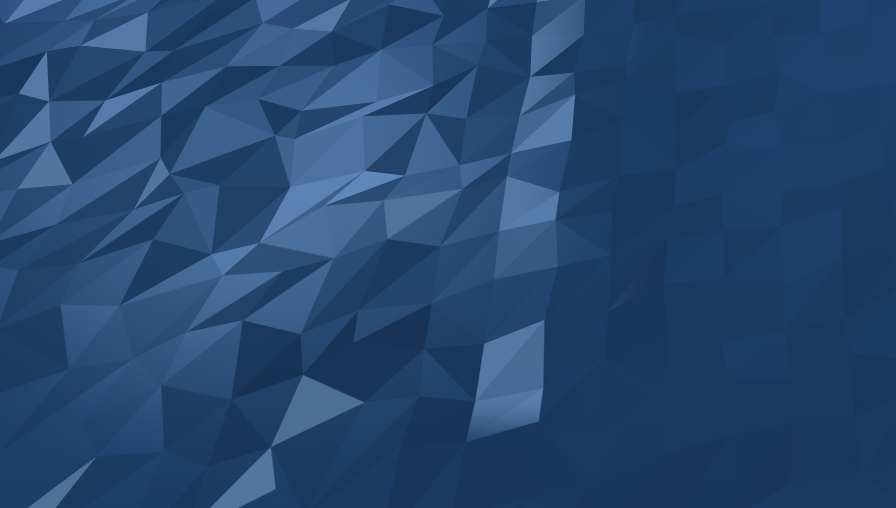
A WebGL 1 fragment shader for this background:

```glsl
precision highp float;
// Faceted blue low-poly sheet in perspective, with pale facets gathered at upper left.
uniform vec2 u_resolution;

float hash(vec2 p) {
  return fract(sin(dot(p, vec2(127.1, 311.7))) * 43758.5453);
}

float valueNoise(vec2 p) {
  vec2 i = floor(p), f = fract(p);
  f *= f * (3.0 - 2.0 * f);
  return mix(mix(hash(i), hash(i + vec2(1.0, 0.0)), f.x),
             mix(hash(i + vec2(0.0, 1.0)), hash(i + 1.0), f.x), f.y);
}

// Mesh corner, shaken more on the left where the sheet is rougher
vec2 corner(vec2 id) {
  vec2 shake = vec2(hash(id), hash(id + 57.3)) - 0.5;
  float rough = 1.0 - smoothstep(-7.0, -4.0, id.x);
  return id + shake * mix(vec2(0.18, 0.65), vec2(0.75), rough);
}

float edgeDistance(vec2 p, vec2 a, vec2 b) {
  vec2 d = b - a, q = p - a;
  return (d.x * q.y - d.y * q.x) / length(d);
}

// Antialiased cover of a counterclockwise triangle
float cover(vec2 p, vec2 a, vec2 b, vec2 c, float blur) {
  float inside = min(edgeDistance(p, a, b), min(edgeDistance(p, b, c), edgeDistance(p, c, a)));
  return clamp(inside / blur + 0.5, 0.0, 1.0);
}

vec3 facetColor(vec2 center, vec2 cell, vec2 p) {
  float grain = hash(floor(center * 64.0));
  float patches = valueNoise(center * vec2(0.5, 0.3) + 4.7);

  // Broad pale region
  float region = 1.0 - smoothstep(0.2, 0.85, length((p - vec2(0.5, 0.7)) * vec2(1.0, 1.2)));
  float glow = region * pow(smoothstep(0.12, 0.95, mix(patches, grain, 0.45)), 1.4);

  // One bright column, broken along its length
  float column = 1.0 - step(0.5, abs(cell.x + 4.0));
  float lit = step(mod(cell.y + 1.0, 3.0), 1.5) * smoothstep(0.1, 0.22, p.y);
  glow = max(glow, column * lit * (0.2 + 0.75 * grain));

  // Lone glints on the left
  float glint = step(0.92, hash(floor(center * 16.0) + 3.1));
  glow = max(glow, glint * 0.85 * (1.0 - smoothstep(1.0, 1.3, p.x)));

  // Facets of one cell share most of their shade on the calm right side
  float calm = smoothstep(0.8, 1.3, p.x);
  float tone = mix(grain, hash(cell + 21.7), 0.7 * calm);
  float shade = clamp(0.5 * tone + 0.45 * patches + 0.3 * (p.y - 0.4), 0.0, 1.0);
  vec3 base = mix(vec3(0.09, 0.195, 0.325), vec3(0.125, 0.275, 0.46), mix(shade, 0.5, 0.2 * calm));
  return base + vec3(0.25, 0.27, 0.28) * glow;
}

void main() {
  vec2 p = gl_FragCoord.xy / u_resolution.y;

  // Columns converge far above; rows tilt and tighten toward the top
  vec2 g = vec2(25.0 * (p.x - 1.43) / (3.3 - p.y), 7.0 * p.y + 4.0 * p.y * p.y - 2.0 * p.x);
  float blur = 10.0 / u_resolution.y;

  vec3 color = vec3(0.0);
  float total = 0.0;
  for (int j = -1; j <= 1; j++) {
    for (int i = -1; i <= 1; i++) {
      vec2 cell = floor(g) + vec2(float(i), float(j));
      vec2 a = corner(cell);
      vec2 b = corner(cell + vec2(1.0, 0.0));
      vec2 c = corner(cell + vec2(1.0, 1.0));
      vec2 d = corner(cell + vec2(0.0, 1.0));

      // Rotate the corner order to flip the diagonal of some cells
      if (hash(cell + 9.1) > 0.7) {
        vec2 first = a;
        a = b;
        b = c;
        c = d;
        d = first;
      }
      float lower = cover(g, a, b, c, blur);
      float upper = cover(g, a, c, d, blur);
      color += lower * facetColor((a + b + c) / 3.0, cell, p);
      color += upper * facetColor((a + c + d) / 3.0, cell, p);
      total += lower + upper;
    }
  }
  gl_FragColor = vec4(color / max(total, 0.001), 1.0);
}
```
